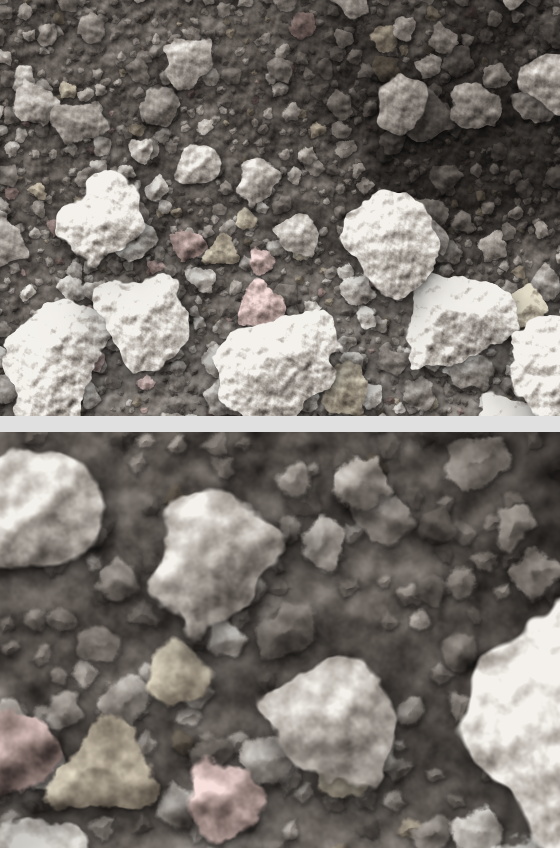
Top, the full canvas; bottom, a detail of the centre.
This texture is drawn by a Shadertoy shader. Its source:

```glsl
// Rubble slope: pale angular stones over dark brown soil, grit and pebbles.

const float TAU = 6.2832;
const vec2 LIGHT_DIR = vec2(-0.42, 0.91);
const float EDGE_SOFTNESS = 0.0022;

// Hash and noise
vec3 hash3(vec3 p) {
    p = fract(p * vec3(0.1031, 0.1030, 0.0973));
    p += dot(p, p.yxz + 33.33);
    return fract((p.xxy + p.yxx) * p.zyx);
}

float valueNoise(vec2 p) {
    vec2 i = floor(p), f = fract(p);
    f = f * f * (3.0 - 2.0 * f);
    float a = hash3(vec3(i, 3.0)).x;
    float b = hash3(vec3(i + vec2(1, 0), 3.0)).x;
    float c = hash3(vec3(i + vec2(0, 1), 3.0)).x;
    float d = hash3(vec3(i + vec2(1, 1), 3.0)).x;
    return mix(mix(a, b, f.x), mix(c, d, f.x), f.y);
}

float fbm(vec2 p) {
    float sum = 0.0, amplitude = 0.53;
    for (int i = 0; i < 4; i++) {
        sum += amplitude * valueNoise(p);
        p = mat2(1.6, 1.2, -1.2, 1.6) * p + 17.3;
        amplitude *= 0.5;
    }
    return sum;
}

// Mineral grey: warm when dark, nearly neutral when bright
vec3 mineral(float tone) {
    tone = clamp(tone, 0.1, 0.95);
    return tone * mix(vec3(1.11, 1.0, 0.92), vec3(1.0, 0.995, 0.975), tone);
}

// Deep shade in the upper right
float gloom(vec2 p) {
    vec2 q = (p - vec2(1.1, 0.7)) * vec2(1.6, 2.3);
    q += 0.6 * (vec2(valueNoise(p * 5.0), valueNoise(p * 5.0 + 40.0)) - 0.5);
    return 1.0 - smoothstep(0.2, 1.0, length(q));
}

// Rounded polygon of unit size: xy = outward slope, z = distance
vec3 stoneShape(vec2 q, vec3 key) {
    const float SHARPNESS = 15.0;
    float total = 0.0;
    vec2 slope = vec2(0);
    for (int i = 0; i < 7; i++) {
        vec3 h = hash3(key + vec3(0, 0, i + 1));
        float angle = TAU * (float(i) + 0.75 * h.x) / 7.0;
        vec2 facet = vec2(cos(angle), sin(angle));
        float weight = exp(SHARPNESS * (dot(q, facet) - mix(0.64, 1.16, h.y)));
        total += weight;
        slope += weight * facet;
    }
    return vec3(slope / total, log(total) / SHARPNESS);
}

// Scatters one size of stone; growth makes stones larger toward the bottom
vec3 addStones(vec3 color, vec2 p, float cell, float density, float tone,
               float spread, float growth, float relief, float seed) {
    vec2 home = floor(p / cell);
    vec2 warp = vec2(fbm(p * 4.5 / cell), fbm(p * 4.5 / cell + 71.0)) - 0.5;
    for (int k = 0; k < 9; k++) {
        vec2 id = home + vec2(k % 3 - 1, k / 3 - 1);
        vec3 key = vec3(id + 50.0, seed);
        vec3 place = hash3(key), look = hash3(key + 0.37);
        float stagger = 0.5 * mod(id.y, 2.0) - 0.25;
        vec2 center = (id + 0.5 + vec2(stagger, 0) + 0.5 * (place.xy - 0.5)) * cell;
        float height = clamp(center.y, 0.0, 1.0);
        if (place.z > density * (1.0 - 0.5 * growth * height)) continue;

        float shrink = 1.0 - growth * 0.48 * smoothstep(0.15, 0.85, height);
        float radius = cell * 0.5 * shrink * mix(mix(0.5, 0.8, growth), 1.0, look.x);
        vec2 q = (p - center) / radius;
        if (length(q) > 2.6) continue;
        vec3 shape = stoneShape(q + 0.5 * warp, key);
        float lit = dot(shape.xy, LIGHT_DIR);

        // Cast shadow, then the lit stone
        float shadow = exp(-4.0 * max(shape.z, 0.0)) * (0.5 - 0.45 * lit);
        color *= 1.0 - 0.6 * shadow;
        float body = tone * mix(1.0 - spread, 1.0, look.y) * mix(1.25, 0.85, height);
        body = min(body, 0.94) * (1.0 - (0.55 - 0.25 * growth) * gloom(center));
        body *= 0.94 + 0.24 * lit + relief;
        vec3 tint = mix(vec3(1), vec3(1.03, 0.94, 0.95), step(0.96, look.z));
        tint = mix(tint, vec3(1.02, 1.0, 0.93), step(look.z, 0.08));
        float blur = EDGE_SOFTNESS / radius;
        color = mix(color, mineral(body) * tint, 1.0 - smoothstep(-blur, blur, shape.z));
    }
    return color;
}

void mainImage(out vec4 fragColor, in vec2 fragCoord) {
    vec2 p = fragCoord / iResolution.y;
    float relief = 1.15 * (fbm(p * 40.0) - fbm(p * 40.0 + 0.42 * LIGHT_DIR));

    // Soil
    float soil = 0.345 + 0.3 * (fbm(p * 18.0) - 0.5) + 0.4 * relief;
    soil += 0.2 * (1.0 - smoothstep(0.0, 0.55, p.y));
    vec3 color = mineral(soil * (1.0 - 0.52 * gloom(p)));

    // Grit, pebbles, cobbles and large pale stones
    color = addStones(color, p, 0.024, 0.55, 0.58, 0.5, 0.0, relief, 11.0);
    color = addStones(color, p, 0.047, 0.50, 0.70, 0.5, 0.0, relief, 31.0);
    color = addStones(color, p, 0.088, 0.45, 0.80, 0.5, 0.2, relief, 51.0);
    color = addStones(color, p, 0.160, 0.46, 0.90, 0.42, 0.4, relief, 71.0);
    color = addStones(color, p, 0.320, 1.00, 1.00, 0.24, 1.0, relief, 91.0);
    fragColor = vec4(color, 1);
}
```
